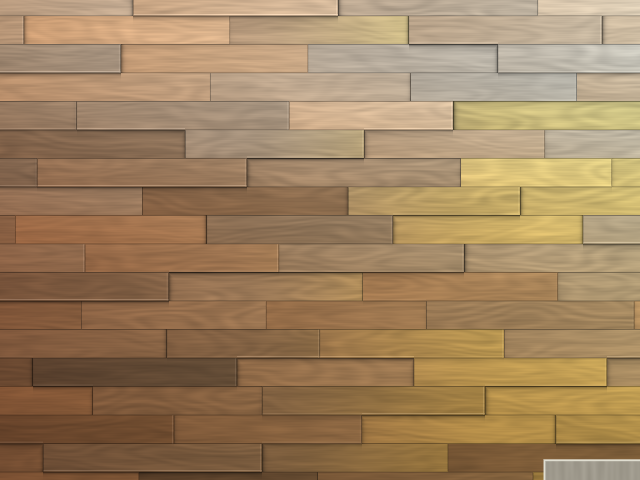
This texture is drawn by a Shadertoy shader. Its source:

```glsl
// A wall of staggered hardwood planks, some standing proud of their neighbours.
// Rows are offset by a constant step plus a hash; every plank gets its own tint,
// relief and gradient-noise grain, under soft light from the upper right.

const float ROW_HEIGHT = 0.0594;    // in canvas heights
const float PLANK_LENGTH = 0.396;
const float TOP_CROP = 0.0264;      // part of the first row cut off
const float JOINT_WIDTH = 0.0009;

float hash(vec2 p) {
    vec3 q = fract(vec3(p.xyx) * 0.1031);
    q += dot(q, q.yzx + 33.33);
    return fract((q.x + q.y) * q.z);
}

float gradientDot(vec2 cell, vec2 offset) {
    float angle = 6.2832 * hash(cell);
    return dot(vec2(cos(angle), sin(angle)), offset);
}

float gradientNoise(vec2 p) {
    vec2 i = floor(p), f = p - i;
    vec2 s = f * f * f * (f * (f * 6.0 - 15.0) + 10.0);
    vec2 e = vec2(1.0, 0.0);
    float low = mix(gradientDot(i, f), gradientDot(i + e, f - e), s.x);
    float high = mix(gradientDot(i + e.yx, f - e.yx), gradientDot(i + 1.0, f - 1.0), s.x);
    return mix(low, high, s.y);
}

// Position of a butt joint, in plank lengths
float jointAt(float row, float index) {
    float j = 2.0 * hash(vec2(index + 31.0, row + 7.0)) - 1.0;
    return index + 0.16 * j * j * j;
}

// Returns plank index, distance to its left end and distance to its right end
vec3 plankAt(float row, float x) {
    float shift = 0.816 + 0.41 * row + 0.16 * (hash(vec2(row + 3.0, 17.0)) - 0.5);
    float u = x / PLANK_LENGTH - fract(shift) + 4.0;
    float i = floor(u);
    if (u < jointAt(row, i)) i -= 1.0;
    else if (u >= jointAt(row, i + 1.0)) i += 1.0;
    return vec3(i, vec2(u - jointAt(row, i), jointAt(row, i + 1.0) - u) * PLANK_LENGTH);
}

float relief(float row, float index) {
    return smoothstep(0.5, 0.9, hash(vec2(index * 3.0 + 11.0, row + 41.0)));
}

float edgeLine(float d, float width, float px) {
    return 1.0 - smoothstep(width - 0.5 * px, width + 0.5 * px, d);
}

// Shade cast by a higher neighbour at distance d
float castShade(float d, float drop, float reach) {
    return 0.6 * max(drop, 0.0) * exp(-d / reach);
}

// Broad wash of light and colour over the wall
vec3 wallColor(vec2 uv) {
    vec3 bottom = mix(vec3(0.43, 0.30, 0.20), vec3(0.60, 0.48, 0.31), uv.x);
    vec3 middle = mix(vec3(0.54, 0.37, 0.25), vec3(0.68, 0.59, 0.43), uv.x);
    vec3 top = mix(vec3(0.72, 0.59, 0.46), vec3(0.83, 0.81, 0.74), uv.x);
    vec3 lower = mix(bottom, middle, smoothstep(0.0, 0.55, uv.y));
    return mix(lower, top, smoothstep(0.4, 0.95, uv.y));
}

vec3 plankTint(vec2 id, float rightness) {
    float kind = hash(id + 5.0);
    vec3 tint = mix(vec3(1.04, 0.97, 0.91), vec3(0.95, 0.99, 1.06), hash(id + 63.0));
    vec3 golden = vec3(1.13, 1.13, 0.88);
    tint = mix(tint, golden, step(0.72, kind) * smoothstep(0.35, 0.8, rightness));
    float tone = mix(0.9, 1.1, hash(id + 23.0));
    return tint * tone * mix(1.0, 0.83, step(kind, 0.15));
}

// Fine pores plus wide, warped growth figure
float woodGrain(vec2 p, vec2 id) {
    vec2 q = p + 7.0 * vec2(hash(id + 91.0), hash(id + 47.0));
    float warp = gradientNoise(q * vec2(5.0, 22.0));
    float figure = sin(22.0 * warp + q.y * 130.0);
    float strength = 0.012 + 0.028 * hash(id + 77.0);
    float pores = gradientNoise(q * vec2(16.0, 260.0));
    float streaks = gradientNoise(q * vec2(4.0, 75.0) + warp);
    return 1.0 + strength * figure + 0.07 * pores + 0.1 * streaks + 0.05 * warp;
}

// Pale metal strip standing in the lower right corner
vec3 addCornerStrip(vec3 color, vec2 p, float right, float px) {
    vec2 inset = vec2(p.x - right + 0.201, 0.043 - p.y);
    float d = min(inset.x, inset.y);
    vec3 metal = vec3(0.62, 0.60, 0.55) + 0.06 * gradientNoise(p * vec2(90.0, 8.0));
    metal = mix(metal, vec3(0.88, 0.87, 0.82), edgeLine(d, 0.004, px));
    return mix(color, metal, smoothstep(-0.5 * px, 0.5 * px, d));
}

void mainImage(out vec4 fragColor, in vec2 fragCoord) {
    float px = 1.0 / iResolution.y;
    vec2 p = fragCoord * px, uv = fragCoord / iResolution.xy;
    float level = (1.0 - p.y + TOP_CROP) / ROW_HEIGHT;
    float row = floor(level);
    float fromTop = fract(level) * ROW_HEIGHT, fromBottom = ROW_HEIGHT - fromTop;
    vec3 plank = plankAt(row, p.x);
    vec2 id = vec2(plank.x, row);
    float height = relief(row, plank.x);
    vec3 color = wallColor(uv) * plankTint(id, uv.x) * woodGrain(p, id);

    // Worn light rims on raised planks
    float below = relief(row + 1.0, plankAt(row + 1.0, p.x).x);
    float rim = edgeLine(abs(fromBottom - 0.003), 0.0008, px) * max(height - below, 0.0);
    rim = max(rim, 0.6 * height * edgeLine(abs(plank.z - 0.003), 0.0008, px));
    color += 0.13 * rim;

    // Shade from higher neighbours, then the thin joints
    float above = relief(row - 1.0, plankAt(row - 1.0, p.x).x);
    float shade = castShade(fromTop, above - height, 0.004);
    shade = max(shade, castShade(plank.y, relief(row, plank.x - 1.0) - height, 0.004));
    shade = max(shade, castShade(plank.z, relief(row, plank.x + 1.0) - height, 0.003));
    float seam = edgeLine(min(min(fromTop, fromBottom), min(plank.y, plank.z)), JOINT_WIDTH, px);
    color *= (1.0 - shade) * (1.0 - 0.32 * seam);

    color = addCornerStrip(color, p, iResolution.x * px, px);
    fragColor = vec4(clamp(color, 0.0, 1.0), 1.0);
}
```
